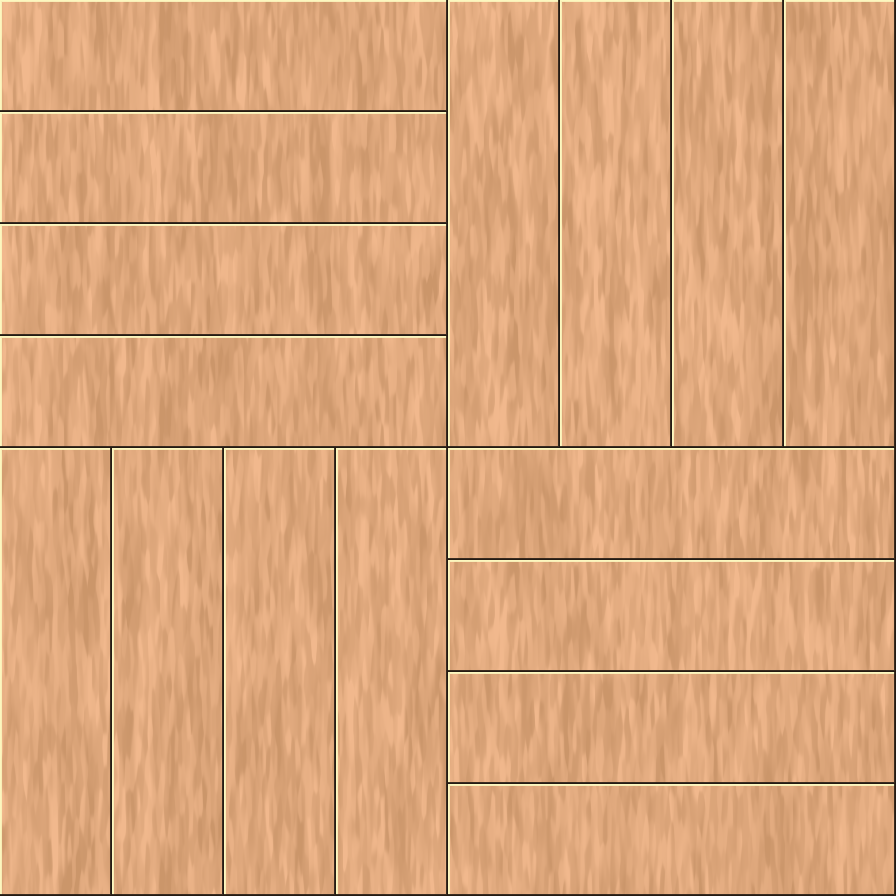
This texture is drawn by a Shadertoy shader. Its source:

```glsl
// Basket-weave parquet: 2 x 2 blocks of four bevelled planks with fine upright wood grain.

const float BLOCKS = 2.0;            // blocks across and down
const float PLANKS = 4.0;            // planks in each block
const float BEVEL_WIDTH = 0.0021;    // in canvas units

const vec3 WOOD_DARK  = vec3(0.82, 0.61, 0.44);
const vec3 WOOD_LIGHT = vec3(0.92, 0.70, 0.53);
const vec3 HIGHLIGHT  = vec3(0.99, 0.97, 0.75);
const vec3 GROOVE     = vec3(0.14, 0.105, 0.075);

float hash(vec2 p) {
    vec3 q = fract(vec3(p.xyx) * 0.1031);
    q += dot(q, q.yzx + 33.33);
    return fract((q.x + q.y) * q.z);
}

// Smooth cellular noise: random cell tones blended by closeness, centred on zero.
float cellTone(vec2 p) {
    vec2 base = floor(p);
    float total = 0.0, weight = 0.0;
    for (int y = -1; y <= 1; y++) {
        for (int x = -1; x <= 1; x++) {
            vec2 cell = base + vec2(x, y);
            vec2 site = cell + vec2(hash(cell + 17.0), hash(cell + 59.0));
            vec2 away = p - site;
            float w = exp(-7.0 * dot(away, away));
            total += w * hash(cell + 101.0);
            weight += w;
        }
    }
    return total / weight - 0.5;
}

// Broad, slightly wavering bands that run along the grain.
float broadBands(vec2 p) {
    float x = p.x + 0.004 * sin(p.y * 19.0);
    return sin(x * 47.0 + 1.0) + 0.8 * sin(x * 113.0 + 2.0) + 0.6 * sin(x * 239.0);
}

// Grain tone from 0 (dark) to 1 (light); the seed shifts it along each plank.
float grainTone(vec2 uv, float seed) {
    vec2 p = uv + vec2(0.0, 3.0 * seed + 1.0);
    float fibres = cellTone(p * vec2(235.0, 34.0));
    float streaks = cellTone(p * vec2(95.0, 11.0) + 40.0);
    return 0.51 + 1.15 * fibres + 0.8 * streaks
         + 0.07 * broadBands(p) + 0.08 * (seed - 0.5);
}

// Coverage of a line of the given width lying along an edge.
float edgeLine(float dist, float width, float pixel) {
    return clamp((width - dist) / pixel + 0.5, 0.0, 1.0);
}

void mainImage(out vec4 fragColor, in vec2 fragCoord) {
    vec2 uv = fragCoord / iResolution.xy;
    float pixel = 1.0 / min(iResolution.x, iResolution.y);

    // Planks lie flat in every other block and stand in the rest.
    vec2 block = floor(uv * BLOCKS);
    bool flatPlanks = mod(block.x + block.y, 2.0) > 0.5;
    vec2 count = flatPlanks ? vec2(1.0, PLANKS) : vec2(PLANKS, 1.0);
    vec2 size = 1.0 / (BLOCKS * count);
    vec2 local = fract(uv * BLOCKS) * count;
    vec2 fromLowerLeft = fract(local) * size;
    vec2 fromUpperRight = size - fromLowerLeft;

    // Wood
    float seed = hash(block * PLANKS + floor(local) + 7.0);
    float tone = clamp(grainTone(uv, seed), -0.25, 1.25);
    vec3 color = mix(WOOD_DARK, WOOD_LIGHT, tone);

    // Bevel: lit on the left and top, shaded on the right and bottom.
    float lit = min(fromLowerLeft.x, fromUpperRight.y);
    float shaded = min(fromUpperRight.x, fromLowerLeft.y);
    color = mix(color, HIGHLIGHT, edgeLine(lit, BEVEL_WIDTH, pixel));
    color = mix(color, GROOVE, edgeLine(shaded, BEVEL_WIDTH, pixel));

    fragColor = vec4(color, 1.0);
}
```
